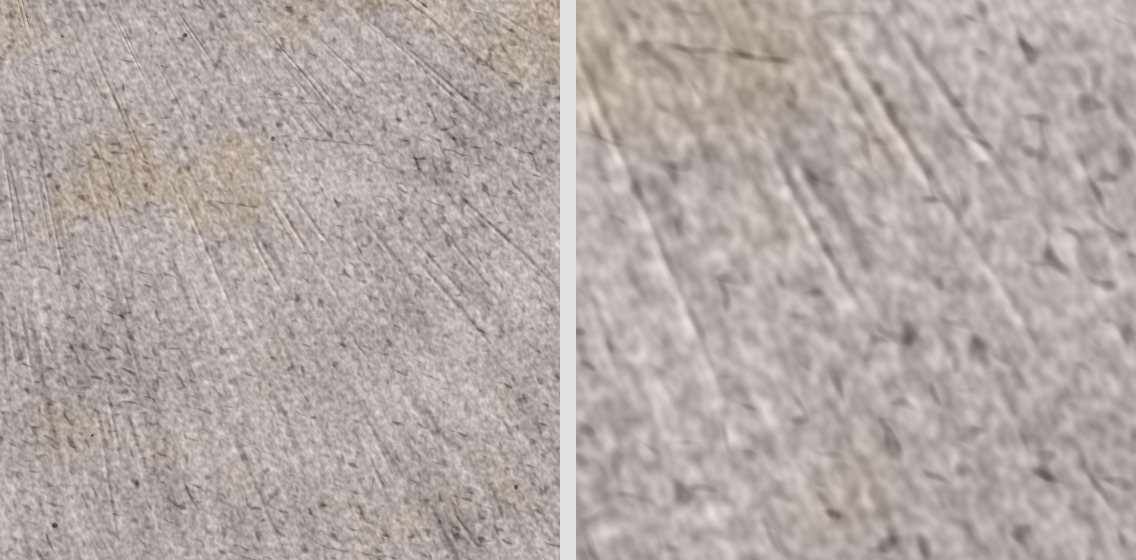
Left, the full canvas; right, a detail of the centre.
Write a Shadertoy shader that draws this texture.

```glsl
// Worn, brushed concrete: streaks fan out from a point beyond the upper left,
// over soft mottling, fine grain and short dark specks. Gradient noise builds
// every layer; a few pits, scratches and beige stains finish the surface.

float hash(vec2 p) {
    uvec2 q = uvec2(ivec2(floor(p))) * uvec2(1597334673u, 3812015801u);
    uint n = (q.x ^ q.y) * 1597334673u;
    n = (n ^ (n >> 15)) * 2246822519u;
    return float((n ^ (n >> 13)) >> 8) / 16777216.0;
}

vec2 gradientAt(vec2 cell) {
    float a = 6.2832 * hash(cell);
    return vec2(cos(a), sin(a));
}

float noise(vec2 p) {
    vec2 i = floor(p), f = p - i;
    vec2 u = f * f * f * (f * (f * 6.0 - 15.0) + 10.0);
    vec2 e = vec2(1.0, 0.0);
    float low = mix(dot(gradientAt(i), f), dot(gradientAt(i + e), f - e), u.x);
    float high = mix(dot(gradientAt(i + e.yx), f - e.yx),
                     dot(gradientAt(i + 1.0), f - 1.0), u.x);
    return mix(low, high, u.y);
}

vec2 rotate(vec2 p, float a) {
    return vec2(cos(a) * p.x + sin(a) * p.y, cos(a) * p.y - sin(a) * p.x);
}

float segment(vec2 p, vec2 a, vec2 b) {
    vec2 ab = b - a;
    return length(p - a - ab * clamp(dot(p - a, ab) / dot(ab, ab), 0.0, 1.0));
}

// Thin grooves along the zero lines of stretched noise, broken into patches
float grooves(vec2 fan, float density) {
    float line = abs(noise(fan * vec2(density, 1.6) + 31.0));
    float patchy = noise(fan * vec2(24.0, 5.0) + 57.0);
    return smoothstep(0.14, 0.02, line) * smoothstep(0.08, 0.4, patchy);
}

void mainImage(out vec4 fragColor, in vec2 fragCoord) {
    vec2 uv = fragCoord / iResolution.y;

    // Fan coordinates: x runs across the streaks, y along them
    vec2 fromPivot = uv - vec2(-0.15, 1.68);
    vec2 fan = vec2(1.4 * atan(fromPivot.x, -fromPivot.y), length(fromPivot));
    fan.x += 0.004 * noise(uv * 7.0);

    // Grain coordinates: x runs along the mean streak direction
    vec2 grain = rotate(uv, -1.12);
    vec2 slant = rotate(uv, -0.35);
    vec2 wobble = 0.004 * vec2(noise(uv * 45.0), noise(uv * 45.0 + 19.0));

    // Broad mottling and streaks
    float mottle = noise(uv * 3.2 + 4.0) + 0.6 * noise(uv * 8.0 + 12.0);
    float tone = 0.703 + 0.085 * mottle;
    tone += 0.08 * noise(fan * vec2(75.0, 3.5));
    tone += 0.06 * noise(fan * vec2(26.0, 2.0) + 8.0);

    // Medium and fine grain
    tone += 0.13 * noise((grain + wobble) * vec2(52.0, 88.0));
    tone += 0.09 * noise((slant + wobble) * vec2(60.0, 105.0) + 41.0);
    tone += 0.12 * noise(grain * vec2(115.0, 165.0) + 73.0);

    // Short dark specks, denser in the darker areas
    float cover = 0.27 + 0.16 * mottle;
    float along = noise((grain + wobble) * vec2(34.0, 80.0) + 91.0);
    float tilted = noise((slant + wobble) * vec2(42.0, 92.0) + 23.0);
    tone -= 0.17 * smoothstep(cover, cover + 0.32, along);
    tone -= 0.17 * smoothstep(cover, cover + 0.32, tilted);

    // Grooves with a pale rim on one side
    tone -= 0.13 * grooves(fan, 38.0);
    tone += 0.07 * grooves(fan + vec2(0.005, 0.0), 38.0);

    // Pale worn arc across the upper right
    float arc = uv.y - 0.68 + 0.4 * pow(max(uv.x - 0.45, 0.0), 2.0);
    tone += 0.04 * smoothstep(0.025, 0.0, abs(arc + 0.03 * noise(uv * 9.0)))
          * smoothstep(0.35, 0.6, uv.x);

    // Scattered pits and shallow scratches
    for (int i = 0; i < 6; i++) {
        float k = float(i);
        vec2 pit = vec2(hash(vec2(k, 5.0)), hash(vec2(k, 9.0)));
        float radius = mix(0.003, 0.007, hash(vec2(k, 14.0)));
        float pitDistance = length(uv - pit + 0.6 * wobble);
        tone -= 0.32 * smoothstep(radius, 0.4 * radius, pitDistance);

        vec2 start = vec2(hash(vec2(k, 21.0)), hash(vec2(k, 26.0)));
        vec2 run = vec2(0.05 + 0.12 * hash(vec2(k, 33.0)), -0.018);
        float scratch = segment(uv + 0.8 * wobble, start, start + run);
        tone -= 0.11 * smoothstep(0.003, 0.0005, scratch)
              * smoothstep(-0.25, 0.15, noise(uv * 28.0 + k));
    }

    // Warm grey with faint beige stains
    float stain = smoothstep(0.16, 0.5, noise(uv * 3.6 + 65.0) + 0.3 * noise(uv * 13.0));
    vec3 colour = vec3(tone) - vec3(0.0, 0.037, 0.049);
    colour += stain * vec3(0.015, -0.005, -0.05);
    fragColor = vec4(clamp(colour, 0.0, 1.0), 1.0);
}
```
